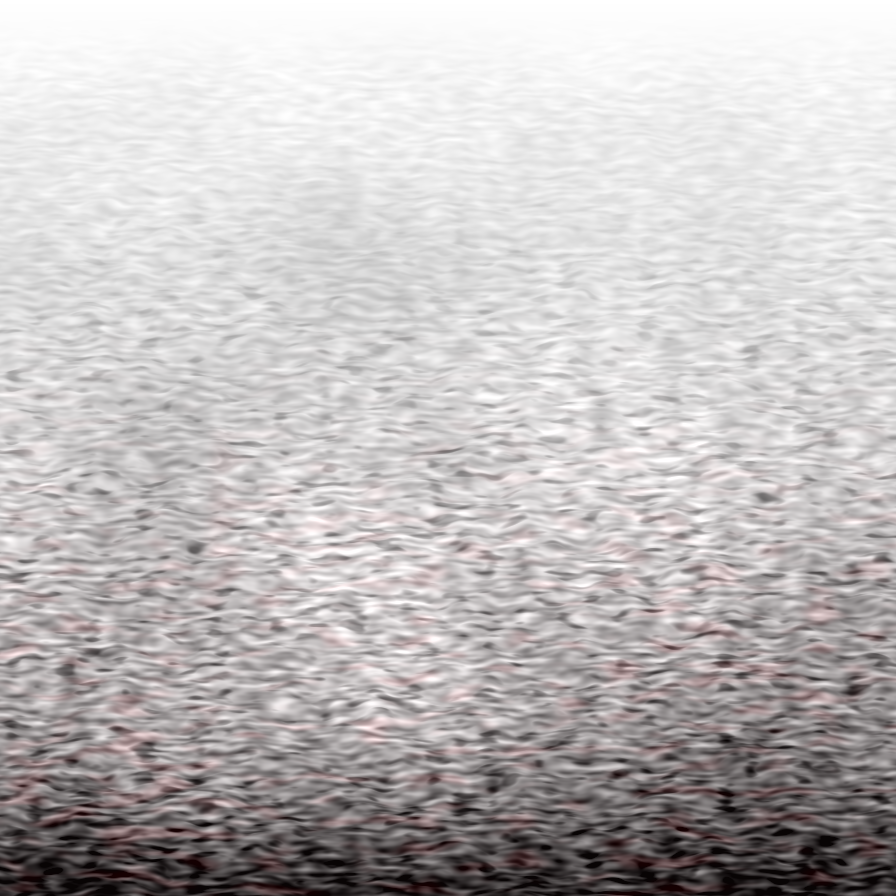
Write a Shadertoy shader that draws this texture.

```glsl
// Brushed, weathered surface fading from white at the top to near black below.
// A vertical tone ramp and soft patches carry the broad light; stretched,
// gently warped gradient noise adds horizontal streaks and clustered dashes.

const int STOPS = 11;
const float TONE_RAMP[STOPS] = float[STOPS](   // top to bottom, even spacing
    1.0, 0.955, 0.91, 0.872, 0.842, 0.818, 0.775, 0.695, 0.605, 0.43, 0.13);

const int PATCHES = 11;
const vec4 PATCH[PATCHES] = vec4[PATCHES](     // x, y, radius, brightness
    vec4(0.44, 0.22, 0.10,  0.13), vec4(0.85, 0.14, 0.13, -0.11),
    vec4(0.18, 0.37, 0.12, -0.07), vec4(0.97, 0.33, 0.11, -0.09),
    vec4(0.65, 0.53, 0.12,  0.05), vec4(0.36, 0.36, 0.09,  0.06),
    vec4(0.18, 0.53, 0.09, -0.05), vec4(0.50, 0.49, 0.05, -0.07),
    vec4(0.22, 0.16, 0.12,  0.07), vec4(0.40, 0.69, 0.14, -0.03),
    vec4(0.08, 0.04, 0.07, -0.10));

const vec2 STREAK_SCALE = vec2(30.0, 142.0);
const vec2 DASH_SCALE = vec2(34.0, 118.0);
const vec2 WARP_SCALE = vec2(13.0, 23.0);
const float WARP_AMOUNT = 0.008;
const float STREAK_TOP = 0.07;
const float STREAK_BOTTOM = 0.42;
const float DASH_DEPTH = 0.27;
const vec3 WARM_TINT = vec3(0.011, -0.006, -0.004);
const vec3 PINK_TINT = vec3(0.055, -0.018, -0.014);

vec2 hashGradient(vec2 cell) {
    vec3 p = fract(cell.xyx * vec3(0.1031, 0.1030, 0.0973));
    p += dot(p, p.yzx + 33.33);
    float angle = 6.2832 * fract((p.x + p.y) * p.z);
    return vec2(cos(angle), sin(angle));
}

float gradientNoise(vec2 p) {
    vec2 i = floor(p), f = p - i;
    vec2 u = f * f * f * (f * (f * 6.0 - 15.0) + 10.0);
    const vec2 e = vec2(1.0, 0.0);
    float a = dot(hashGradient(i), f);
    float b = dot(hashGradient(i + e.xy), f - e.xy);
    float c = dot(hashGradient(i + e.yx), f - e.yx);
    float d = dot(hashGradient(i + e.xx), f - e.xx);
    return mix(mix(a, b, u.x), mix(c, d, u.x), u.y);
}

float toneRamp(float depth) {
    float s = clamp(depth, 0.0, 1.0) * float(STOPS - 1);
    int i = min(int(s), STOPS - 2);
    return mix(TONE_RAMP[i], TONE_RAMP[i + 1], s - float(i));
}

float softPatches(vec2 uv) {
    float sum = 0.0;
    for (int i = 0; i < PATCHES; i++) {
        vec2 d = (uv - PATCH[i].xy) / PATCH[i].z;
        sum += PATCH[i].w * exp(-dot(d, d));
    }
    return sum;
}

// Short vertical scuff with a faint tail sweeping to its lower left
float scuff(vec2 uv) {
    vec2 d = (uv - vec2(0.670, 0.533)) / vec2(0.013, 0.030);
    vec2 tail = (uv - vec2(0.640, 0.501 + 0.18 * (uv.x - 0.64))) / vec2(0.035, 0.005);
    return exp(-dot(d, d)) + 0.7 * exp(-dot(tail, tail));
}

void mainImage(out vec4 fragColor, in vec2 fragCoord) {
    vec2 uv = fragCoord / iResolution.xy;
    float depth = 1.0 - uv.y;
    float fadeIn = smoothstep(0.01, 0.12, depth);

    // Gentle waves bend the streaks away from straight lines
    vec2 p = uv;
    p.y += WARP_AMOUNT * gradientNoise(uv * WARP_SCALE);
    p.y += 0.5 * WARP_AMOUNT * gradientNoise(uv * WARP_SCALE * 2.3 + 17.0);

    // Broad light with cloudy variation
    float cloud = gradientNoise(uv * vec2(5.0, 7.0) + 3.7);
    float clump = gradientNoise(uv * vec2(15.0, 21.0) + 41.0);
    float luma = toneRamp(depth) + softPatches(uv);
    luma += fadeIn * (0.05 * cloud + 0.06 * depth * clump);

    // Fine brushed grain, stronger toward the bottom
    float streak = gradientNoise(p * STREAK_SCALE);
    streak += 0.55 * gradientNoise(p * STREAK_SCALE * vec2(1.9, 1.45) + 71.0);
    float grain = mix(STREAK_TOP, STREAK_BOTTOM, smoothstep(0.1, 0.95, depth));
    luma += fadeIn * grain * streak;

    // Dark dashes gather in clusters
    float mark = gradientNoise(p * DASH_SCALE + 113.0);
    mark += 0.4 * gradientNoise(p * DASH_SCALE * 1.8 + 29.0);
    float dash = smoothstep(0.12, 0.58, mark + 0.45 * clump + 0.25 * cloud);
    float dashDepth = DASH_DEPTH * smoothstep(0.08, 0.72, depth);
    luma -= dashDepth * (dash - 0.12);
    luma -= 0.17 * scuff(p) * (0.8 + 0.8 * streak);

    // Warm shadows and a pink cast in the lower streaks
    float pink = smoothstep(0.0, 0.5, gradientNoise(p * vec2(18.0, 65.0) + 53.0) + 0.3 * cloud);
    pink *= smoothstep(0.3, 0.8, depth);
    vec3 color = vec3(clamp(luma, 0.02, 1.0));
    color += WARM_TINT * smoothstep(0.25, 0.8, depth) + PINK_TINT * pink;
    fragColor = vec4(clamp(color, 0.0, 1.0), 1.0);
}
```
